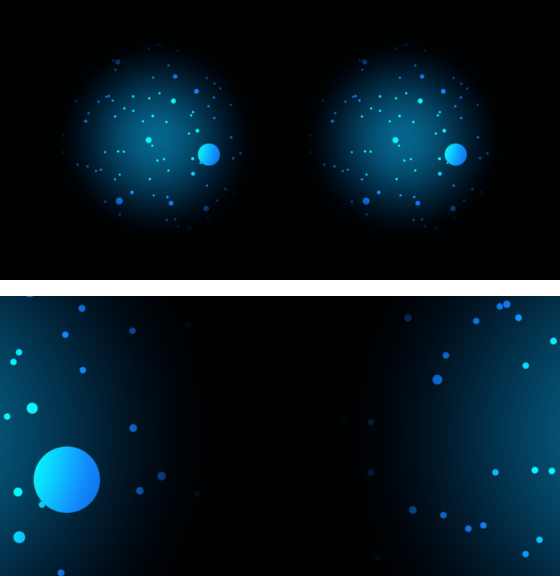
Top, the full canvas; bottom, a detail of the centre.
This background is drawn by a Shadertoy shader. Its source:

```glsl
// Two identical glowing teal orbs side by side on black, each sprinkled with dots.
// Dots come from two layers of jittered cells; one large disc sits on the right.
// A shared radial ramp turns dots from cyan to blue and fades them outward.

const float PERIOD = 0.8815;      // spacing of the orbs, in canvas heights
const float GLOW_RADIUS = 0.365;
const float CELL = 0.096;         // size of a scatter cell
const vec3 NIGHT = vec3(0.0, 0.003, 0.005);
const vec3 TEAL = vec3(0.02, 0.39, 0.54);
const vec3 CYAN = vec3(0.03, 0.97, 0.98);
const vec3 BLUE = vec3(0.07, 0.50, 1.0);

// Three random values from a cell index and a layer seed
vec3 hash3(vec2 cell, float seed) {
    vec3 p = fract(vec3(cell, seed) * vec3(0.1031, 0.1030, 0.0973));
    p += dot(p, p.yxz + 33.33);
    return fract((p.xxy + p.yxx) * p.zyx);
}

// Smooth coverage of a disc
float disc(vec2 p, vec2 center, float radius, float soft) {
    return 1.0 - smoothstep(-soft, soft, length(p - center) - radius);
}

// One layer of scattered dots: mostly tiny, a few larger
float dotLayer(vec2 p, float cellSize, float seed, float soft) {
    vec2 home = floor(p / cellSize);
    float cover = 0.0;
    for (int y = -1; y <= 1; y++) {
        for (int x = -1; x <= 1; x++) {
            vec2 cell = home + vec2(x, y);
            vec3 rnd = hash3(cell, seed);
            float radius = 0.0038 + 0.0095 * pow(rnd.z, 8.0);
            cover = max(cover, disc(p, (cell + rnd.xy) * cellSize, radius, soft));
        }
    }
    return cover;
}

// Radial glow, with blue reaching further out than green and red
vec3 glowColor(float r, float radius) {
    float f = 1.0 - smoothstep(0.0, radius, r);
    return NIGHT + TEAL * pow(vec3(f), vec3(1.2, 1.0, 0.86));
}

void mainImage(out vec4 fragColor, in vec2 fragCoord) {
    vec2 p = (fragCoord - 0.5 * iResolution.xy) / iResolution.y;
    float soft = 1.0 / iResolution.y;

    // Exactly two repeats, centred on the canvas
    float column = clamp(floor(p.x / PERIOD), -1.0, 0.0);
    vec2 q = p - vec2((column + 0.5) * PERIOD, 0.003);
    float r = length(q);

    // Scattered dots and the large disc
    float cover = dotLayer(q, CELL, 3.0, soft);
    cover = max(cover, dotLayer(q + 0.5 * CELL, CELL, 17.0, soft));
    cover = max(cover, disc(q, vec2(0.187, -0.055), 0.0395, soft));

    // Shared radial ramp and outward fade
    vec3 dotColor = mix(CYAN, BLUE, smoothstep(0.14, 0.235, r));
    float fade = 1.0 - smoothstep(0.2, 0.385, r);

    vec3 color = mix(glowColor(r, GLOW_RADIUS), dotColor, cover * fade);
    fragColor = vec4(color, 1.0);
}
```
